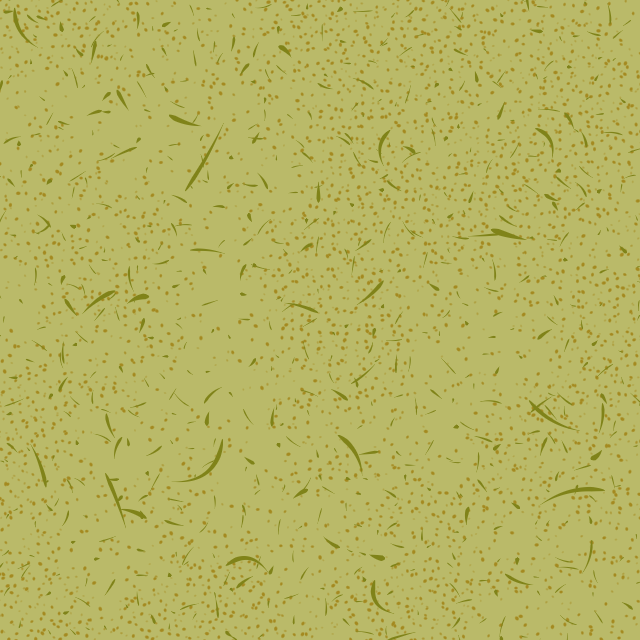
Give the GLSL for this texture, as a Shadertoy shader.

```glsl
const vec3 PAPER = vec3(0.73, 0.73, 0.41);
const vec3 OCHRE = vec3(0.64, 0.53, 0.11);
const vec3 OLIVE = vec3(0.50, 0.515, 0.10);
const float TAU = 6.28319;

float hash(vec2 p) {
    return fract(sin(dot(p, vec2(127.1, 311.7))) * 43758.5453);
}

vec2 hash2(vec2 p) {
    return vec2(hash(p), hash(p + 57.3));
}

float noise(vec2 p) {
    vec2 i = floor(p), f = fract(p);
    f = f * f * (3.0 - 2.0 * f);
    return mix(mix(hash(i), hash(i + vec2(1, 0)), f.x),
               mix(hash(i + vec2(0, 1)), hash(i + vec2(1, 1)), f.x), f.y);
}

vec2 rotate(vec2 p, float angle) {
    float c = cos(angle), s = sin(angle);
    return vec2(c * p.x + s * p.y, c * p.y - s * p.x);
}

float coverage(float d, float pixel) {
    return clamp(0.5 - d / pixel, 0.0, 1.0);
}

// Tapered, bowed sliver lying along x: thick near one end, pointed at the other
float sliver(vec2 p, float len, float halfWidth, float bow) {
    float t = clamp(p.x / len + 0.5, 0.0, 1.0);
    float spine = bow * (4.0 * t * (1.0 - t) - 0.5);
    float slope = 4.0 * bow * (1.0 - 2.0 * t) / len;
    vec2 offset = vec2(p.x - (t - 0.5) * len, (p.y - spine) / sqrt(1.0 + slope * slope));
    float taper = sqrt(min(t * 5.0, 1.0)) * (1.0 - t * t);
    return length(offset) - halfWidth * taper;
}

// One randomly turned sliver per occupied grid cell
float fibres(vec2 uv, float cells, float share, vec2 lenRange, vec2 widthRange,
             float maxBow, float seed, float pixel) {
    vec2 home = floor(uv * cells);
    float cover = 0.0;
    for (int y = -1; y <= 1; y++)
    for (int x = -1; x <= 1; x++) {
        vec2 cell = home + vec2(x, y);
        vec2 id = cell + seed;
        if (hash(id + 3.7) > share) continue;
        vec2 centre = (cell + hash2(id)) / cells;
        vec2 pick = hash2(id + 11.9);
        float len = mix(lenRange.x, lenRange.y, pick.x * pick.x);
        float halfWidth = mix(widthRange.x, widthRange.y, pow(pick.y, 4.0));
        float bow = len * maxBow * (2.0 * hash(id + 23.1) - 1.0);
        vec2 p = rotate(uv - centre, TAU * hash(id + 31.3));
        cover = max(cover, coverage(sliver(p, len, halfWidth, bow), pixel));
    }
    return cover;
}

// Slightly oval specks, gathered into loose drifts
float specks(vec2 uv, float cells, float pixel) {
    vec2 home = floor(uv * cells);
    float cover = 0.0;
    for (int y = -1; y <= 1; y++)
    for (int x = -1; x <= 1; x++) {
        vec2 cell = home + vec2(x, y);
        vec2 centre = (cell + hash2(cell + 5.3)) / cells;
        float drift = 0.65 * noise(centre * 6.0 + 2.0) + 0.35 * noise(centre * 13.0 + 40.0);
        if (hash(cell + 17.7) > mix(0.2, 1.1, smoothstep(0.15, 0.8, drift))) continue;
        float size = hash(cell + 29.1);
        float radius = mix(0.0013, 0.003, size);
        vec2 p = rotate(uv - centre, TAU * hash(cell + 37.9));
        float d = length(p * vec2(0.9, 1.15)) - radius;
        float strength = mix(0.4, 0.95, smoothstep(0.1, 0.6, size));
        cover = max(cover, strength * coverage(d, max(pixel, 0.0022)));
    }
    return cover;
}

void mainImage(out vec4 fragColor, in vec2 fragCoord) {
    vec2 uv = fragCoord / iResolution.y;
    float pixel = 1.0 / iResolution.y;

    // Fine, medium and large fibres
    float fine = fibres(uv, 25.0, 0.92, vec2(0.007, 0.034), vec2(0.0009, 0.0036), 0.08, 71.0, pixel);
    float medium = fibres(uv, 9.0, 0.6, vec2(0.022, 0.06), vec2(0.0018, 0.0055), 0.1, 133.0, pixel);
    float large = fibres(uv, 4.0, 0.75, vec2(0.055, 0.125), vec2(0.0032, 0.0048), 0.25, 211.0, pixel);

    vec3 color = mix(PAPER, OCHRE, specks(uv, 78.0, pixel));
    color = mix(color, OLIVE, max(fine, max(medium, large)));
    fragColor = vec4(color, 1.0);
}
```
